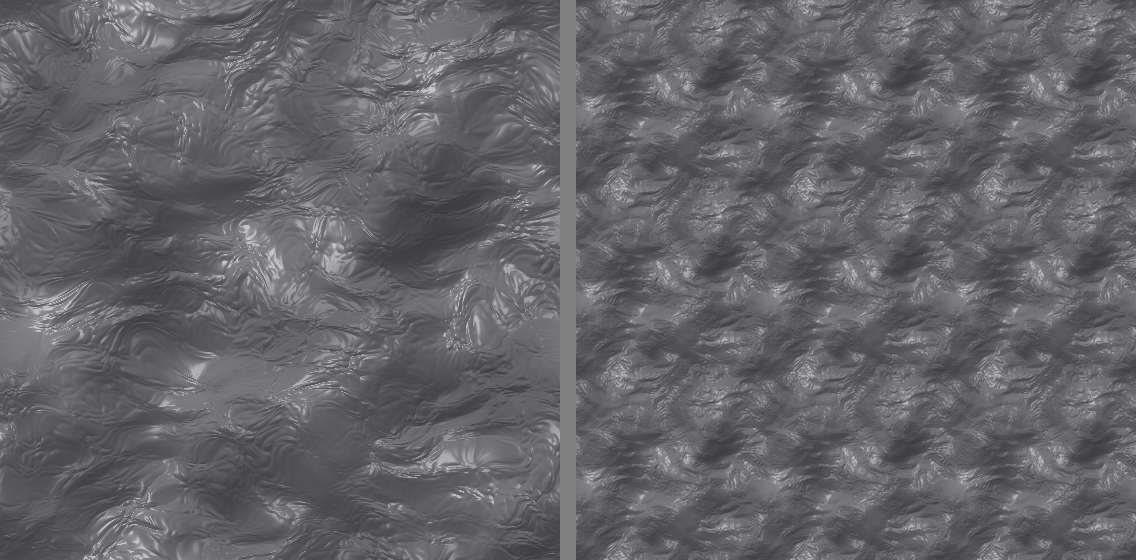
Left, the tile; right, the same tile 3 across and 3 down.
Reproduce this texture procedurally as a WebGL 2 fragment shader.

```glsl
#version 300 es
precision highp float;

uniform vec2 u_resolution;
out vec4 fragColor;

const float TAU = 6.2831853;

// Layered sines with whole-number wave vectors, so the sum wraps on the unit square
float waves(vec2 p, float freq, float seed) {
    float sum = 0.0;
    for (int i = 0; i < 6; i++) {
        float n = seed * 7.0 + float(i);
        float angle = n * 2.39996;
        float spread = 0.6 + 0.8 * fract(n * 0.7549);
        vec2 k = round(freq * spread * vec2(0.88, 1.12) * vec2(cos(angle), sin(angle)));
        sum += sin(TAU * (dot(k, p) + fract(n * n * 0.3719)));
    }
    return sum * 0.577;
}

vec2 warp(vec2 p, float freq, float seed) {
    return vec2(waves(p, freq, seed), waves(p, freq, seed + 1.0));
}

// Soft crease: a fold with a slightly rounded bottom
float crease(float x) {
    return sqrt(x * x + 0.04);
}

float sheetHeight(vec2 p) {
    // Large swells and the dents between them
    vec2 q = p + 0.014 * warp(p, 3.0, 1.0);
    float h = 0.042 * waves(q, 2.0, 3.0) + 0.013 * waves(q, 5.0, 4.0);
    q += 0.006 * warp(q, 8.0, 6.0);
    h += 0.0045 * waves(q, 11.0, 13.0);

    // Curled wrinkles, stronger in some areas than in others
    float strength = clamp(0.95 + 0.3 * waves(p, 4.0, 5.0), 0.4, 1.4);
    q += 0.0036 * warp(q, 18.0, 9.0);
    float wrinkles = 0.0027 * crease(waves(q, 19.0, 8.0));
    wrinkles += 0.0014 * crease(waves(q, 35.0, 11.0));
    wrinkles += 0.0007 * crease(waves(q, 58.0, 12.0));
    return h + strength * wrinkles;
}

void main() {
    vec2 p = gl_FragCoord.xy / u_resolution;

    // Tilt of the surface from finite differences
    float e = 0.0012;
    float h = sheetHeight(p);
    vec2 tilt = (h - vec2(sheetHeight(p + vec2(e, 0.0)), sheetHeight(p + vec2(0.0, e)))) / e;

    // Soft light from above, slightly from the left
    vec2 light = vec2(-0.35, 0.94);
    float diffuse = dot(tilt, light);
    diffuse /= sqrt(1.0 + 0.5 * diffuse * diffuse);

    // Glossy sheen with a crisper core
    float offAxis = length(tilt - 0.42 * light);
    float sheen = exp(-offAxis * offAxis / 0.2);
    float glint = smoothstep(0.38, 0.16, offAxis);

    // Broad drift of brightness, which also feeds the gloss
    float drift = waves(p + 0.02 * warp(p, 4.0, 16.0), 3.0, 14.0);
    float gloss = clamp(1.0 + 0.45 * drift, 0.3, 1.8);

    float tone = 0.372 + 0.075 * diffuse + gloss * (0.11 * sheen + 0.075 * glint);
    tone += 0.026 * drift;
    fragColor = vec4(clamp(vec3(tone, tone, tone + 0.008), 0.0, 1.0), 1.0);
}
```
